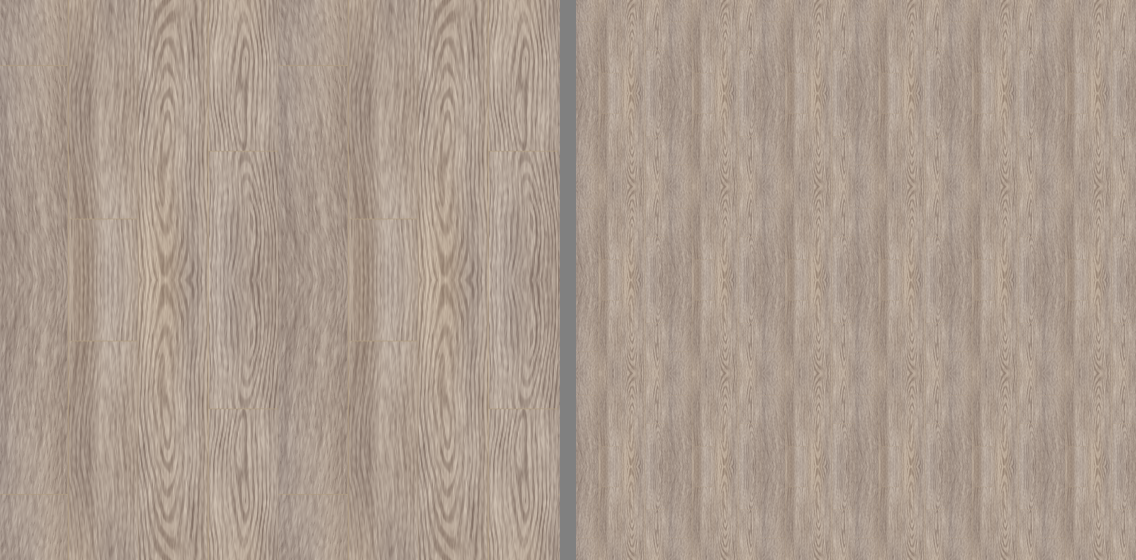
Left: one tile. Right: repeated 3 by 3.
Give the GLSL for this texture, as a WebGL 1 fragment shader.

```glsl
precision highp float;
// Pale oak floor: two repeats of four upright planks, mirrored about mid height.
// Elongated rings around grain eyes, bent by layered sines, carry the figure;
// staggered strands add fibres, and thin tan joints separate the boards.
uniform vec2 u_resolution;

#define REPEATS 2.0
#define PLANKS 4.0
#define EDGE_SHIFT 0.003
#define JOINT_WIDTH 0.0021
#define RINGS 17.0
#define RING_STRETCH 0.16
#define STREAK_CONTRAST 0.34
#define FIBRE_CONTRAST 0.40
#define GRIT_CONTRAST 0.44
#define BAND_CONTRAST 0.62

const vec3 DARK_OAK = vec3(0.58, 0.51, 0.46);
const vec3 LIGHT_OAK = vec3(0.77, 0.71, 0.65);
const vec3 JOINT_TAN = vec3(0.69, 0.61, 0.49);
const vec3 GREY_TINT = vec3(-0.022, -0.004, 0.030);

// One value per plank; joint heights are measured from mid height
const vec4 JOINT_HEIGHT = vec4(0.383, 0.109, 2.0, 0.230);
const vec4 EDGE_OPACITY = vec4(0.20, 0.80, 0.30, 0.80);
const vec4 EYE_X = vec4(1.5, -0.5, 0.36, 0.47);
const vec4 EYE_Y = vec4(0.9, 0.2, 1.25, 0.0);
const vec4 RING_DEPTH = vec4(0.16, 0.30, 0.54, 0.60);
const vec4 FIBRE_TILT = vec4(0.16, 0.01, 0.02, 0.0);
const vec4 FIBRE_RATE = vec4(6.5, 2.0, 2.5, 2.5);
const vec4 BOARD_TONE = vec4(0.48, 0.47, 0.45, 0.51);

float pick(vec4 values, float index) {
  return dot(values, vec4(equal(vec4(0.0, 1.0, 2.0, 3.0), vec4(index))));
}

float hash(vec2 p) {
  return fract(sin(dot(p, vec2(127.1, 311.7))) * 43758.5);
}

float noise(vec2 p) {
  vec2 cell = floor(p), f = fract(p);
  f = f * f * (3.0 - 2.0 * f);
  float low = mix(hash(cell), hash(cell + vec2(1.0, 0.0)), f.x);
  float high = mix(hash(cell + vec2(0.0, 1.0)), hash(cell + vec2(1.0, 1.0)), f.x);
  return mix(low, high, f.y);
}

// One fibre column, shifted lengthwise by a random amount
float strand(float column, float y) {
  y += 19.0 * hash(vec2(column, 5.0));
  float k = floor(y);
  return mix(hash(vec2(column, k)), hash(vec2(column, k + 1.0)), smoothstep(0.0, 1.0, y - k));
}

float fibres(vec2 p) {
  float c = floor(p.x);
  return mix(strand(c, p.y), strand(c + 1.0, p.y), smoothstep(0.1, 0.9, p.x - c));
}

// Gentle sideways drift of the grain
float drift(vec2 p, float seed) {
  return 0.050 * sin(p.y * 1.3 + seed)
       + 0.018 * sin(p.y * 3.1 + p.x * 2.5 + seed * 2.3)
       + 0.005 * sin(p.y * 8.0 + p.x * 6.0 + seed * 3.7);
}

// Smoothly joined distance to two grain eyes
float ringField(vec2 p, vec2 eye) {
  float sum = 0.0;
  for (int i = 0; i < 2; i++) {
    vec2 d = p - eye - float(i) * vec2(0.10, 0.85);
    sum += exp(-14.0 * length(d * vec2(1.0, RING_STRETCH)));
  }
  return -log(sum) / 14.0;
}

float lineCoverage(float dist, float pixel) {
  return clamp((0.5 * JOINT_WIDTH - dist) / pixel + 0.5, 0.0, 1.0);
}

void main() {
  vec2 uv = gl_FragCoord.xy / u_resolution;
  float pixel = 1.0 / min(u_resolution.x, u_resolution.y);
  float columns = REPEATS * PLANKS;

  // Plank coordinates, in plank widths
  float column = fract((uv.x + EDGE_SHIFT) * REPEATS) * PLANKS;
  float plank = floor(column);
  float height = abs(uv.y - 0.5);
  vec2 p = vec2(fract(column), height * columns);
  float joint = pick(JOINT_HEIGHT, plank);
  float beyond = step(joint, height);
  float seed = 1.0 + plank * 5.3 + beyond * 23.7;
  vec2 offset = vec2(seed * 17.0, seed * 7.0);

  // Growth rings: thin dark lines that fade in and out along their length
  vec2 eye = vec2(pick(EYE_X, plank), pick(EYE_Y, plank));
  vec2 endEye = vec2(0.3 + 0.5 * hash(offset), 2.2 + 0.6 * hash(offset + 3.0));
  eye = mix(eye, endEye, beyond);
  float bend = drift(p, seed);
  vec2 grain = vec2(p.x + bend, p.y);
  float rings = ringField(grain, eye) * RINGS
              + 1.1 * noise(grain * vec2(5.0, 0.9) + offset)
              + 0.25 * noise(grain * vec2(14.0, 5.0) + offset);
  float ringLine = smoothstep(0.25, 1.0, 0.5 + 0.5 * sin(6.2832 * rings));
  ringLine *= 0.35 + 1.1 * noise(grain * vec2(6.0, 1.2) + offset + 200.0);

  // Long streaks, fibres, grit and broad tonal bands shared by the whole plank
  vec2 fibre = vec2(p.x + 0.5 * bend + pick(FIBRE_TILT, plank) * p.y, p.y);
  float rate = pick(FIBRE_RATE, plank);
  float streak = fibres(fibre * vec2(20.0, 0.8) + offset);
  float thread = fibres(fibre * vec2(40.0, rate) + offset + 40.0);
  float grit = fibres(fibre * vec2(58.0, 12.0) + offset + 60.0);
  float pore = smoothstep(0.74, 0.92, fibres(fibre * vec2(46.0, 2.0 * rate) + offset + 160.0));
  vec2 broad = vec2(p.x + 0.5 * bend + plank * 31.0, p.y);
  float band = noise(broad * vec2(3.2, 0.4));
  float grey = noise(broad * vec2(2.5, 0.4) + 120.0);

  float tone = pick(BOARD_TONE, plank) + BAND_CONTRAST * (band - 0.5)
             + STREAK_CONTRAST * (streak - 0.5)
             + FIBRE_CONTRAST * (thread - 0.5) + GRIT_CONTRAST * (grit - 0.5);
  tone -= pick(RING_DEPTH, plank) * (ringLine - 0.35) + 0.20 * (pore - 0.2);
  vec3 color = mix(DARK_OAK, LIGHT_OAK, clamp(tone, -0.35, 1.25));
  color += GREY_TINT * (grey - 0.45);

  // Worn joints between and across planks
  float edge = floor(column + 0.5);
  float side = lineCoverage(abs(column - edge) / columns, pixel)
             * pick(EDGE_OPACITY, mod(edge, PLANKS));
  float across = 0.75 * lineCoverage(abs(height - joint), pixel);
  float wear = 0.65 + 0.35 * noise(p * vec2(5.0, 3.0));
  color = mix(color, JOINT_TAN, max(side, across) * wear);

  gl_FragColor = vec4(color, 1.0);
}
```
